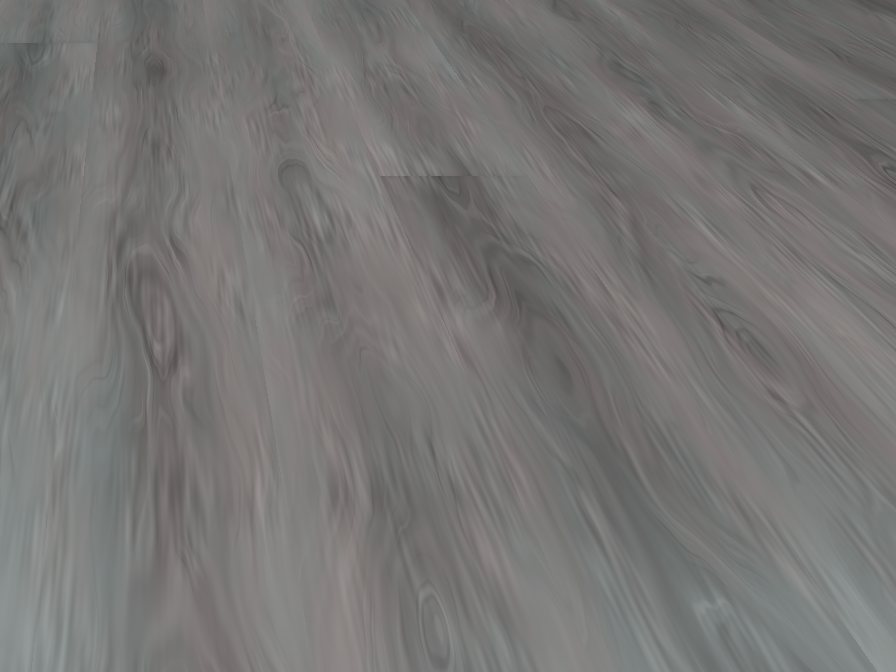
A Shadertoy shader for this texture:

```glsl
// Grey wood-plank floor seen in perspective, slightly out of focus.
// Screen points are projected to floor coordinates and split into planks; thin
// sparse arches mark each heart, and short flecks lie along the smooth sides.

vec2 gradientAt(vec2 cell) {
    vec3 h = fract(cell.xyx * vec3(0.1031, 0.1030, 0.0973));
    h += dot(h, h.yzx + 33.33);
    float angle = 6.2832 * fract((h.x + h.y) * h.z);
    return vec2(cos(angle), sin(angle));
}

// Gradient noise, about -0.6 to 0.6
float noise(vec2 p) {
    vec2 i = floor(p), f = p - i;
    vec2 w = f * f * f * (f * (f * 6.0 - 15.0) + 10.0);
    float a = dot(gradientAt(i), f);
    float b = dot(gradientAt(i + vec2(1, 0)), f - vec2(1, 0));
    float c = dot(gradientAt(i + vec2(0, 1)), f - vec2(0, 1));
    float d = dot(gradientAt(i + vec2(1, 1)), f - vec2(1, 1));
    return mix(mix(a, b, w.x), mix(c, d, w.x), w.y);
}

void mainImage(out vec4 fragColor, in vec2 fragCoord) {
    vec2 p = fragCoord / iResolution.y;

    // Floor coordinates: planks run towards a vanishing point above the frame
    float depth = 1.555 - p.y;
    float across = (p.x - 0.21) / depth;
    float along = 1.2 / depth;

    // Staggered planks
    float column = (across - 0.03) / 0.27 + 0.5;
    float id = floor(column);
    float side = column - id - 0.5;
    float run = along / 2.6 + id * 0.727 + 0.981;
    float row = floor(run);
    float seed = id * 7.31 + row * 13.7;

    // Cathedral grain: pointed, ragged arches along a wandering heart line
    float x = side + 0.16 * noise(vec2(along * 2.5, seed)) + 0.05 * noise(vec2(along * 9.0, seed + 3.0));
    float height = 2.6 * sqrt(x * x + 0.002) + 1.1 * along
        + 0.85 * noise(vec2(x * 1.8 + seed, along * 4.0))
        + 0.22 * noise(vec2(x * 7.0 - seed, along * 8.0))
        + 0.05 * noise(vec2(x * 22.0, along * 22.0 + seed));
    float heart = 1.0 - smoothstep(0.05, 0.42, abs(x));
    float focus = smoothstep(0.2, 0.9, depth);

    // Sparse dark lines and soft bands that come and go along the arches
    float ragged = smoothstep(-0.25, 0.35, noise(vec2(side * 5.0 + seed, along * 9.0)));
    float bands = noise(vec2(height * 6.0, seed + along * 2.0));
    float lines = smoothstep(0.08, 0.42, noise(vec2(height * 14.0, seed + along * 6.0)));
    float glints = smoothstep(0.12, 0.45, noise(vec2(height * 17.0 + 40.0, seed + along * 9.0)));

    // Straight fibres: smooth wide variation and patchy short flecks
    float bent = across + 0.004 * noise(vec2(across * 9.0, along * 5.0));
    float broad = noise(vec2(bent * 13.0, along * 1.3 + seed));
    float fibre = noise(vec2(bent * 75.0, along * 5.0 + seed));
    float fine = noise(vec2(bent * 150.0, along * 16.0 + seed));
    float patches = noise(vec2(across * 8.0 + seed, along * 4.0));
    float fleckArea = smoothstep(-0.15, 0.35, noise(vec2(across * 15.0 + 9.0, along * 7.0)));

    // Brightness: pale plank edges, dark hearts, glare near the viewer
    float rightGlare = smoothstep(0.55, 0.0, p.y) * smoothstep(0.55, 1.25, p.x + 0.15 * (0.5 - p.y));
    float leftGlare = smoothstep(0.75, 0.0, p.y) * smoothstep(0.30, 0.0, p.x);
    float tone = 0.476 - 0.060 * heart;
    tone += 0.016 * sin(2.1 * id + 2.4 * row + 2.0);
    tone += 0.055 * rightGlare + 0.048 * leftGlare + 0.020 * smoothstep(0.4, 0.0, p.y);
    tone += 0.026 * (1.0 - smoothstep(0.1, 0.65, abs(p.x - 0.3)));
    tone -= 0.028 * smoothstep(0.65, 1.0, p.y) + 0.020 * smoothstep(0.7, 1.2, p.x) * smoothstep(0.4, 0.9, p.y);
    tone += 0.050 * broad + 0.045 * patches;
    tone += focus * bands * mix(0.020, 0.075, heart);
    tone -= focus * lines * ragged * mix(0.018, 0.062, heart);
    tone += focus * glints * ragged * mix(0.015, 0.042, heart);
    tone += focus * (0.012 + 0.038 * fleckArea) * fibre;
    tone += focus * (0.012 + 0.085 * fleckArea) * fine;

    // Dark plank beyond the end joint, fading along its length, and soft joints
    float fromEnd = (floor(run) + 1.0 - run) * 2.6;
    tone -= 0.034 * smoothstep(0.75, 0.0, fromEnd) * smoothstep(0.25, -0.3, side);
    float endGap = abs(run - floor(run + 0.5)) * 2.6 * depth * depth / 1.2;
    tone -= 0.012 * (1.0 - smoothstep(0.0, 0.007, endGap));

    // Tint: warm middle, cool glare at the corners, broad mottling
    float cool = 0.18 + 0.70 * rightGlare + 0.60 * leftGlare;
    cool += 0.30 * smoothstep(0.35, 0.0, p.x) + 0.22 * smoothstep(0.7, 1.0, p.y);
    cool += 0.20 * smoothstep(0.3, 0.0, p.y);
    cool += 0.75 * noise(vec2(bent * 15.0 + 5.0, along * 4.5)) + 0.35 * noise(vec2(across * 38.0, along * 12.0));
    vec3 tint = mix(vec3(1.032, 0.988, 0.978), vec3(0.970, 1.017, 1.006), clamp(cool, 0.0, 1.0));

    fragColor = vec4(tone * tint, 1.0);
}
```
